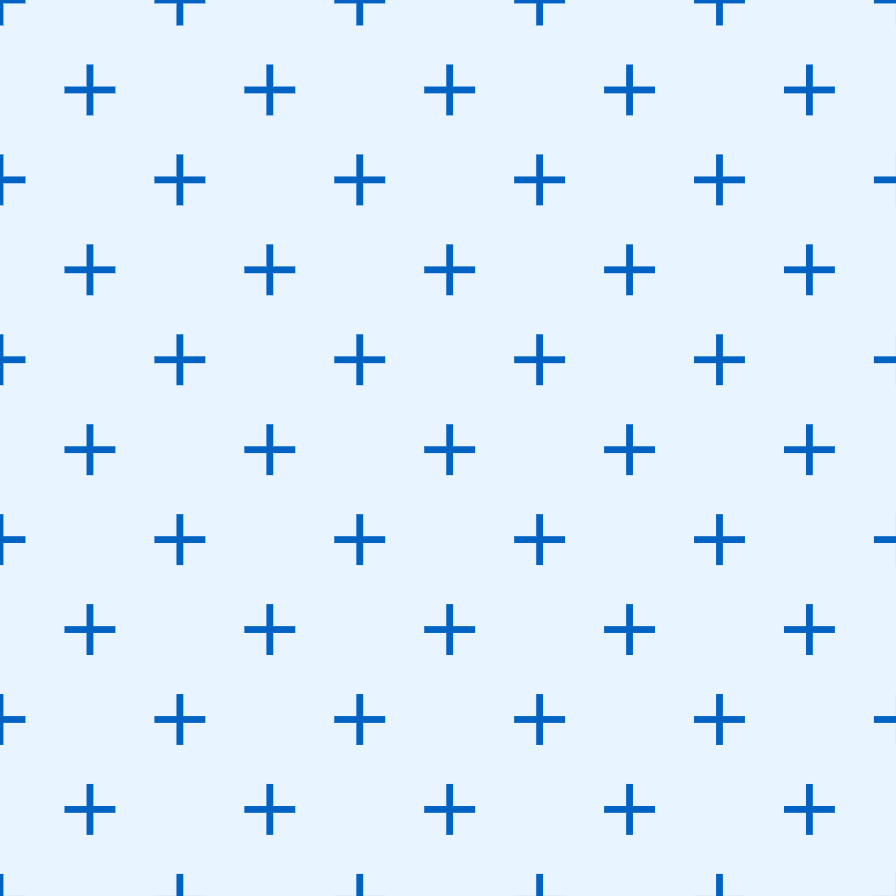
Give the GLSL for this pattern, as a Shadertoy shader.

```glsl
const float PERIOD = 0.20075;       // spacing of crosses along a row
const float ARM_LENGTH = 0.0284;    // centre to tip
const float HALF_THICKNESS = 0.0038;
const vec3 PAPER = vec3(0.91, 0.957, 1.0);
const vec3 INK = vec3(0.0, 0.385, 0.765);

float boxDistance(vec2 p, vec2 halfSize) {
    vec2 d = abs(p) - halfSize;
    return max(d.x, d.y);
}

float crossDistance(vec2 p) {
    vec2 bar = vec2(ARM_LENGTH, HALF_THICKNESS);
    return min(boxDistance(p, bar), boxDistance(p, bar.yx));
}

// Offset from the nearest lattice point
vec2 repeatCentred(vec2 p) {
    return (fract(p / PERIOD + 0.5) - 0.5) * PERIOD;
}

void mainImage(out vec4 fragColor, in vec2 fragCoord) {
    float pixel = 1.0 / iResolution.y;

    // Lattice is anchored at the top left corner
    vec2 p = vec2(fragCoord.x, iResolution.y - fragCoord.y) * pixel;

    // Two square lattices, staggered by half a period
    float d = min(crossDistance(repeatCentred(p)),
                  crossDistance(repeatCentred(p - 0.5 * PERIOD)));

    float coverage = clamp(0.5 - d / pixel, 0.0, 1.0);
    fragColor = vec4(mix(PAPER, INK, coverage), 1.0);
}
```
